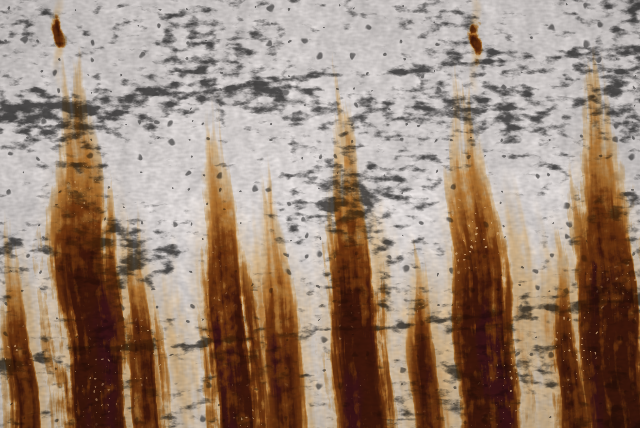
Reproduce this texture procedurally as a Shadertoy shader.

```glsl
#define WALL    vec3(0.81, 0.79, 0.785)
#define TAN     vec3(0.77, 0.66, 0.51)
#define ORANGE  vec3(0.65, 0.43, 0.19)
#define BROWN   vec3(0.41, 0.20, 0.06)
#define DARK    vec3(0.23, 0.085, 0.04)
#define CHIP    vec3(0.82, 0.68, 0.50)
#define STREAKS 10
#define SPACING 0.157
#define LEAN    0.08
#define GRIME   0.64

vec2 hash22(vec2 p) {
    vec3 q = fract(p.xyx * vec3(0.1031, 0.1030, 0.0973));
    q += dot(q, q.yzx + 33.33);
    return fract((q.xx + q.yz) * q.zy);
}

float corner(vec2 cell, vec2 f, vec2 o) {
    return dot(hash22(cell + o) * 2.0 - 1.0, f - o);
}

float gradNoise(vec2 p) {
    vec2 i = floor(p), f = fract(p);
    vec2 u = f * f * f * (f * (f * 6.0 - 15.0) + 10.0);
    float low = mix(corner(i, f, vec2(0, 0)), corner(i, f, vec2(1, 0)), u.x);
    float high = mix(corner(i, f, vec2(0, 1)), corner(i, f, vec2(1, 1)), u.x);
    return 1.4 * mix(low, high, u.y);
}

float fbm(vec2 p) {
    float sum = 0.0, amp = 0.5;
    for (int i = 0; i < 4; i++) {
        sum += amp * gradNoise(p);
        p = p * 2.03 + 17.3;
        amp *= 0.5;
    }
    return sum;
}

// Scattered round flecks, one per cell at most
float flecks(vec2 p, float scale, float share) {
    vec2 cell = floor(p * scale);
    vec2 kind = hash22(cell + 91.0);
    float radius = mix(0.08, 0.28, kind.x * kind.x);
    float d = length(fract(p * scale) - 0.3 - 0.4 * hash22(cell));
    return (1.0 - smoothstep(0.4 * radius, radius, d)) * step(kind.y, share);
}

// Rust running down: 0 is clean wall, 1 is the darkest crust
float rustAmount(vec2 p, float rough) {
    vec2 q = vec2(p.x + LEAN * p.y + 0.015 * gradNoise(p * 4.0), p.y);
    float fibres = fbm(q * vec2(38.0, 2.5));
    float core = 0.0, halo = 0.0;
    for (int i = 0; i < STREAKS; i++) {
        float n = float(i), strong = mod(n, 2.0);
        float vary = fract(n * 0.618 + 0.3);
        float x = 0.06 + SPACING * n + 0.025 * sin(n * 2.6);
        float top = mix(0.52, 0.78, strong) + 0.16 * (vary - 0.5);
        float drop = (top - p.y) / top;
        float width = mix(0.045, 0.074, strong) * (0.75 + 0.5 * vary);
        width *= mix(0.35, 1.0, smoothstep(0.0, 0.7, drop));
        float d = abs(q.x - x) / width;
        float body = 1.0 - smoothstep(0.45, 1.3, d + fibres * 1.1 + rough * 0.4);
        float depth = 0.33 + 0.65 * smoothstep(0.12, 0.75, drop);
        depth *= smoothstep(-0.1, 0.18, drop + fibres * 0.4);
        core = max(core, body * depth * mix(0.82, 1.0, strong));
        halo += exp(-0.3 * d * d) * smoothstep(-0.15, 0.5, drop);
    }
    float wash = smoothstep(0.0, 0.35, fbm(q * vec2(14.0, 1.2) + 5.0));
    wash *= 0.16 * (1.0 - smoothstep(0.2, 0.75, p.y));
    float rust = max(core, 0.13 * halo + wash);

    // Two rusted marks near the top, with faint drips
    for (int k = 0; k < 2; k++) {
        vec2 m = p - vec2(0.135, 0.92) - float(k) * vec2(0.975, -0.02);
        m.x += 0.005 * sin(m.y * 60.0);
        float mark = 1.0 - smoothstep(0.4, 1.1, length(m / vec2(0.015, 0.05)) + rough);
        float drip = exp(-m.x * m.x * 5000.0 - abs(m.y) * 8.0);
        rust = max(rust, max(0.72 * mark, 0.2 * drip));
    }
    return rust * (1.0 + 0.8 * fibres + 0.6 * rough);
}

// Grey dirt: patches, horizontal scratches and two slanted seams
float grimeAmount(vec2 p) {
    float dirt = fbm(p * vec2(3.0, 6.0) + 7.0);
    dirt += 1.15 * fbm(p * vec2(24.0, 45.0) + 3.0);
    dirt += 0.13 * gradNoise(p * vec2(22.0, 130.0));
    dirt += 0.07 * smoothstep(0.6, 1.0, p.y);
    for (int k = 0; k < 2; k++) {
        float level = mix(0.745, 0.155, float(k)) + 0.095 * p.x;
        float d = p.y - level - 0.012 * gradNoise(vec2(p.x * 5.0, level));
        dirt += 0.22 * exp(-abs(d) / 0.025) + 0.17 * exp(-d * d / 0.00003);
    }
    return smoothstep(0.06, 0.58, dirt);
}

void mainImage(out vec4 fragColor, in vec2 fragCoord) {
    vec2 p = fragCoord / iResolution.y;
    float rough = fbm(p * vec2(36.0, 28.0));
    float rust = rustAmount(p, rough);
    vec2 ragged = p + 0.006 * vec2(gradNoise(p * 60.0), gradNoise(p * 60.0 + 9.0));

    // Stain colours from pale to crusted
    vec3 crust = mix(DARK, vec3(0.22, 0.07, 0.08), smoothstep(0.0, 0.3, fbm(p * vec2(14.0, 3.0))));
    vec3 color = WALL * (1.0 + 0.12 * fbm(p * 5.0 + 40.0));
    color = mix(color, TAN, smoothstep(0.03, 0.24, rust));
    color = mix(color, ORANGE, smoothstep(0.22, 0.46, rust));
    color = mix(color, BROWN, smoothstep(0.42, 0.68, rust));
    color = mix(color, crust, smoothstep(0.66, 0.96, rust));

    // Dirt and dark spots over everything, weaker on the crust
    float hold = mix(1.0, 0.45, smoothstep(0.3, 0.8, rust));
    float spots = flecks(ragged, 26.0, 0.35);
    color *= 1.0 - hold * GRIME * max(grimeAmount(p), 0.75 * spots);
    color *= 1.0 + 0.16 * rough + 0.08 * gradNoise(p * vec2(70.0, 140.0));

    // Pale chips where the rust has flaked off
    float cluster = smoothstep(-0.05, 0.3, fbm(p * 4.0 + 20.0));
    float chips = flecks(ragged + 3.0, 65.0, 0.55) * cluster;
    color = mix(color, CHIP, 0.75 * chips * smoothstep(0.2, 0.5, rust));

    vec2 edge = fragCoord / iResolution.xy - 0.5;
    fragColor = vec4(color * (1.03 - 0.25 * dot(edge, edge)), 1.0);
}
```
